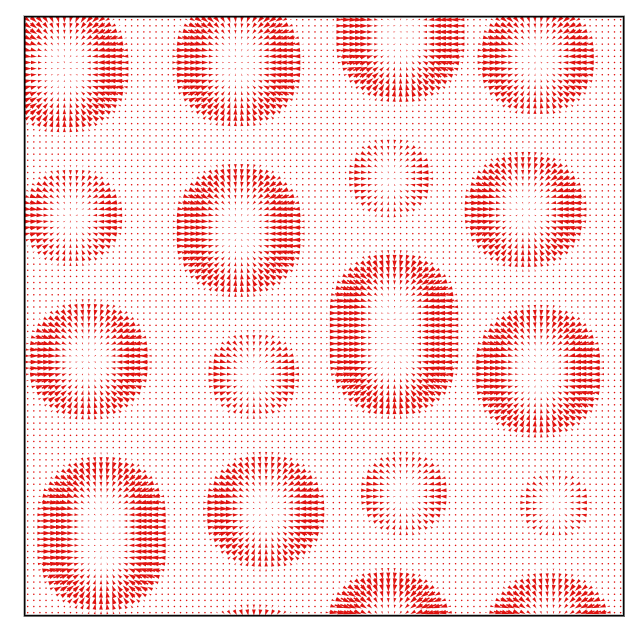
Write a Shadertoy shader that draws this pattern.

```glsl
// Quiver plot: a framed grid of red arrows pointing into irregular rounded cells.

const vec3 PAPER = vec3(1.0);
const vec3 RED = vec3(0.88, 0.07, 0.06);
const vec3 INK = vec3(0.02);

const vec2 FRAME_MIN = vec2(0.0385, 0.038);
const float FRAME_SIZE = 0.936;
const float FRAME_LINE = 0.0028;

const float ARROWS = 98.0;          // arrows along one side
const float SHAFT = 0.0023;         // shaft width, also the dot diameter
const float HEAD_LENGTH = 5.0;      // in shaft widths
const float HEAD_HALF = 1.5;        // in shaft widths
const float PEAK_LENGTH = 7.0;      // in shaft widths
const float CORE_LENGTH = 1.2;      // in shaft widths
const float VERTICAL_PULL = 0.63;   // length of vertical against horizontal arrows

const vec2 CELL_ORIGIN = vec2(0.13, 0.08);
const vec2 CELL_STEP = vec2(0.243, 0.245);
const float CELL_RADIUS = 0.112;
const float CELL_GAP = 0.026;
const float BORDER_JITTER = 0.13;
const float SWAY = 0.08;
const float SWAY_SCALE = 1.8;

float hash(vec2 p) {
    return fract(sin(dot(p, vec2(127.1, 311.7))) * 4375.85);
}

vec2 gradientAt(vec2 corner) {
    float angle = 6.2832 * hash(corner + 17.0);
    return vec2(cos(angle), sin(angle));
}

float gradientNoise(vec2 p) {
    vec2 i = floor(p), f = p - i, u = f * f * (3.0 - 2.0 * f);
    vec2 e = vec2(1.0, 0.0);
    float low = mix(dot(gradientAt(i), f), dot(gradientAt(i + e), f - e), u.x);
    float high = mix(dot(gradientAt(i + e.yx), f - e.yx), dot(gradientAt(i + 1.0), f - 1.0), u.x);
    return mix(low, high, u.y);
}

// Height of the border below the given cell of a column
float cellBorder(float column, float row) {
    return CELL_ORIGIN.y + CELL_STEP.y * row + BORDER_JITTER * (hash(vec2(column, row)) - 0.5);
}

// Arrow vector at p: strong along the rim of the enclosing cell, faint in its core
vec2 flow(vec2 p) {
    vec2 home = (p - CELL_ORIGIN) / CELL_STEP;
    home = vec2(floor(home.x + 0.5), floor(home.y));
    float deepest = 0.0;
    vec2 arrow = vec2(0.0);
    for (int j = -1; j <= 1; j++)
    for (int i = -1; i <= 1; i++) {
        vec2 id = home + vec2(i, j);
        float low = cellBorder(id.x, id.y), high = cellBorder(id.x, id.y + 1.0);
        vec2 centre = vec2(CELL_ORIGIN.x + CELL_STEP.x * id.x, 0.5 * (low + high));
        centre.x += SWAY * gradientNoise(centre * SWAY_SCALE);

        // Upright capsule; depth runs from 0 at the rim to 1 on the axis
        float halfHeight = 0.5 * (high - low - CELL_GAP);
        float radius = min(CELL_RADIUS, halfHeight);
        float stem = halfHeight - radius;
        vec2 inward = centre - p;
        inward.y -= clamp(inward.y, -stem, stem);
        float depth = 1.0 - length(inward) / radius;
        if (depth > deepest) {
            deepest = depth;
            vec2 dir = normalize(inward + 1e-6);
            float band = smoothstep(0.0, 0.28, depth) * (1.0 - smoothstep(0.3, 0.8, depth));
            float pull = PEAK_LENGTH * radius / CELL_RADIUS * (1.0 + 0.25 * min(stem / 0.08, 1.0));
            float core = CORE_LENGTH * smoothstep(0.4, 0.7, depth);
            arrow = SHAFT * (pull * band * dir * vec2(1.0, VERTICAL_PULL) + core * dir);
        }
    }
    return arrow;
}

// Signed distance to an arrow centred on the origin; very short ones become dots
float arrowDistance(vec2 q, vec2 arrow) {
    float len = length(arrow);
    if (len < SHAFT) return length(q) - 0.5 * SHAFT;
    vec2 dir = arrow / len;
    float behindTip = 0.5 * len - dot(q, dir);
    float across = abs(dir.x * q.y - dir.y * q.x);
    float size = SHAFT * min(1.0, len / (HEAD_LENGTH * SHAFT));
    float headEnd = HEAD_LENGTH * size;
    float slant = (across * HEAD_LENGTH - behindTip * HEAD_HALF) / length(vec2(HEAD_LENGTH, HEAD_HALF));
    float head = max(slant, behindTip - headEnd);
    float shaft = max(across - 0.5 * size, max(behindTip - len, 0.5 * headEnd - behindTip));
    return min(head, shaft);
}

void mainImage(out vec4 fragColor, in vec2 fragCoord) {
    float pixel = 1.0 / min(iResolution.x, iResolution.y);
    vec2 p = fragCoord * pixel;
    float spacing = FRAME_SIZE / ARROWS;
    vec2 home = floor((p - FRAME_MIN) / spacing);

    // Arrows of the neighbouring grid points, with four samples per pixel
    vec4 cover = vec4(0.0);
    for (int j = -1; j <= 1; j++)
    for (int i = -1; i <= 1; i++) {
        vec2 id = home + vec2(i, j);
        if (min(id.x, id.y) < 0.0 || max(id.x, id.y) >= ARROWS) continue;
        vec2 anchor = FRAME_MIN + (id + 0.5) * spacing;
        vec2 arrow = flow(anchor);
        for (int s = 0; s < 4; s++) {
            vec2 offset = (vec2(s % 2, s / 2) - 0.5) * 0.5 * pixel;
            float d = arrowDistance(p + offset - anchor, arrow);
            cover[s] = max(cover[s], clamp(0.5 - 2.0 * d / pixel, 0.0, 1.0));
        }
    }

    // Clip to the frame and draw its line
    vec2 fromCentre = abs(p - FRAME_MIN - 0.5 * FRAME_SIZE) - 0.5 * FRAME_SIZE;
    float box = max(fromCentre.x, fromCentre.y);
    float inside = clamp(0.5 - box / pixel, 0.0, 1.0);
    float line = clamp(0.5 - (abs(box) - 0.5 * FRAME_LINE) / pixel, 0.0, 1.0);
    vec3 color = mix(PAPER, RED, inside * dot(cover, vec4(0.25)));
    fragColor = vec4(mix(color, INK, line), 1.0);
}
```
